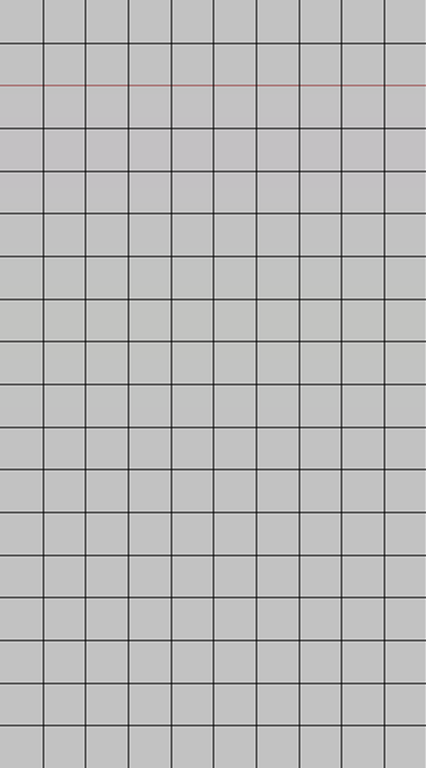
Reproduce this pattern procedurally as a WebGL 2 fragment shader.

```glsl
#version 300 es
precision highp float;

uniform vec2 u_resolution;
out vec4 fragColor;

const float PI = 3.14159265;
const float ROWS = 18.0;               // square cells down the canvas height
const float LINE_WIDTH = 1.0 / 768.0;  // in canvas heights
const float SOFTNESS = 1.0 / 512.0;    // spread of the line edge
const float ACCENT_ROW = 2.0;          // coloured line, counted from the top

const vec3 PAPER = vec3(0.762);
const vec3 INK = vec3(0.0);
const vec3 ACCENT = vec3(0.60, 0.27, 0.27);

float sinc(float x) {
    float a = PI * x;
    return abs(a) < 0.001 ? 1.0 : sin(a) / a;
}

// Soft stroke profile: dark core with a faint pale rim
float strokeProfile(float d) {
    return abs(d) < 3.0 ? sinc(d) * sinc(d / 3.0) : 0.0;
}

// Index of the grid line nearest to x
float nearestLine(float x, float cell, float width) {
    return floor((x - 0.5 * width) / cell + 0.5);
}

// Line centre, aligned to steps of one line width
float lineCentre(float index, float cell, float width) {
    return (floor(index * cell / width + 0.5) + 0.5) * width;
}

// Ink coverage of the nearest line; the outer border has none
float lineCoverage(float x, float index, float cell, float width, float soft) {
    float d = (x - lineCentre(index, cell, width)) / soft;
    return step(0.5, index) * strokeProfile(d) * width / soft;
}

// Barely visible hue drift down the sheet
vec3 paperColour(vec3 base, float y) {
    float violet = exp(-pow((y - 0.20) / 0.07, 2.0));
    float green = exp(-pow((y - 0.42) / 0.10, 2.0));
    return base + 0.005 * (violet * vec3(0.5, -1.0, 0.5)
                         + green * vec3(-0.3, 0.5, -0.8));
}

void main() {
    // Canvas heights, measured from the top left corner
    vec2 p = vec2(gl_FragCoord.x, u_resolution.y - gl_FragCoord.y) / u_resolution.y;
    float cell = 1.0 / ROWS;
    float soft = max(SOFTNESS, 1.0 / u_resolution.y);

    float column = nearestLine(p.x, cell, LINE_WIDTH);
    float row = nearestLine(p.y, cell, LINE_WIDTH);
    float vertical = lineCoverage(p.x, column, cell, LINE_WIDTH, soft);
    float horizontal = lineCoverage(p.y, row, cell, LINE_WIDTH, soft)
                     * step(row, ROWS - 0.5);

    // Horizontal lines first, vertical lines over them
    vec3 rowInk = abs(row - ACCENT_ROW) < 0.5 ? ACCENT : INK;
    vec3 colour = paperColour(PAPER, p.y);
    colour = mix(colour, rowInk, horizontal);
    colour = mix(colour, INK, vertical);

    fragColor = vec4(clamp(colour, 0.0, 1.0), 1.0);
}
```
